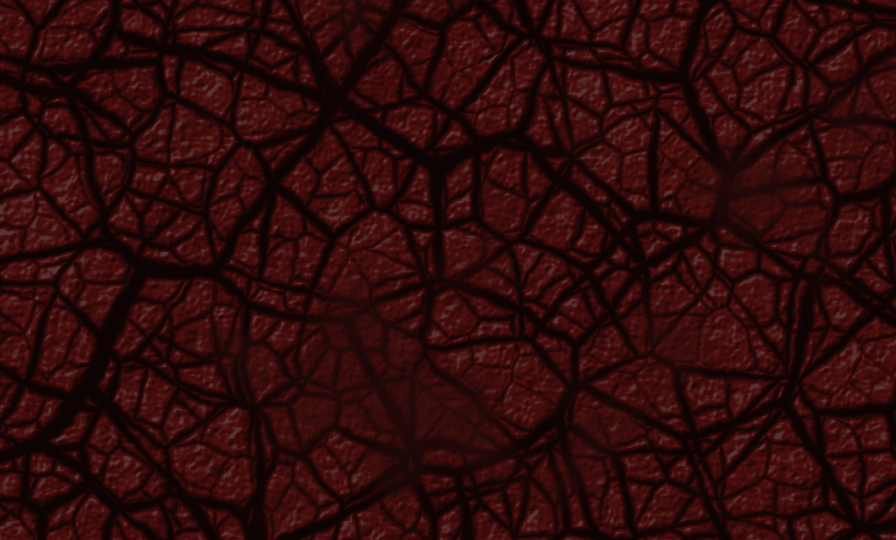
This texture is drawn by a Shadertoy shader. Its source:

```glsl
// Dry cracked ground in dark red: warped Voronoi borders at three scales cut
// the crust into plates, gradient noise roughens them, and a light from the
// upper left embosses the relief. Soft dusty patches blur some of the cracks.

vec2 hash2(vec2 p) {
    vec3 q = fract(p.xyx * vec3(0.1031, 0.1030, 0.0973));
    q += dot(q, q.yzx + 33.33);
    return fract((q.xx + q.yz) * q.zy);
}

float gradientNoise(vec2 p) {
    vec2 i = floor(p), f = fract(p);
    vec2 u = f * f * f * (f * (f * 6.0 - 15.0) + 10.0);
    vec2 x = vec2(1.0, 0.0);
    float a = dot(hash2(i) * 2.0 - 1.0, f);
    float b = dot(hash2(i + x) * 2.0 - 1.0, f - x);
    float c = dot(hash2(i + x.yx) * 2.0 - 1.0, f - x.yx);
    float d = dot(hash2(i + 1.0) * 2.0 - 1.0, f - 1.0);
    return mix(mix(a, b, u.x), mix(c, d, u.x), u.y);
}

vec2 noise2(vec2 p) {
    return vec2(gradientNoise(p), gradientNoise(p + 37.4));
}

// Distance to the nearest Voronoi border, for a given number of cells per unit
float borderDistance(vec2 p, float cells) {
    p *= cells;
    vec2 base = floor(p), f = fract(p);
    vec2 nearest = vec2(0.0), nearestCell = vec2(0.0);
    float best = 9.0;
    for (int y = -1; y <= 1; y++)
    for (int x = -1; x <= 1; x++) {
        vec2 cell = vec2(x, y);
        vec2 r = cell + hash2(base + cell) - f;
        if (dot(r, r) < best) {
            best = dot(r, r);
            nearest = r;
            nearestCell = cell;
        }
    }
    float border = 9.0;
    for (int y = -2; y <= 2; y++)
    for (int x = -2; x <= 2; x++) {
        vec2 cell = nearestCell + vec2(x, y);
        vec2 r = cell + hash2(base + cell) - f;
        vec2 across = r - nearest;
        if (dot(across, across) > 0.0001)
            border = min(border, dot(0.5 * (nearest + r), normalize(across)));
    }
    return border / cells;
}

// Plate height: 0 inside the cracks, 1 on top of the crust
float plateHeight(vec2 p) {
    vec2 q = p + 0.030 * noise2(p * 5.0) + 0.010 * noise2(p * 17.0)
               + 0.004 * noise2(p * 48.0);
    float wide = borderDistance(q + 3.0, 3.3) - 0.007 - 0.014 * gradientNoise(p * 3.0);
    float medium = borderDistance(q + 11.0, 6.8) - 0.003 - 0.009 * gradientNoise(p * 4.0 + 20.0);
    float fine = borderDistance(q + 23.0, 12.5) + 0.001 - 0.010 * gradientNoise(p * 5.0 + 50.0);
    return smoothstep(-0.003, 0.012, min(wide, min(medium, fine)));
}

// Crumbly surface of the plates
float grainHeight(vec2 p) {
    p += 0.006 * noise2(p * 30.0);
    return 0.7 * gradientNoise(p * 26.0) + 0.6 * gradientNoise(p * 52.0 + 7.0)
         + 0.4 * gradientNoise(p * 98.0 + 15.0);
}

void mainImage(out vec4 fragColor, in vec2 fragCoord) {
    vec2 p = fragCoord / iResolution.y + 5.0;
    vec2 towardLight = vec2(-0.0021, 0.0028);

    // Relief: slopes that face the light are bright
    float plate = plateHeight(p);
    float plateSlope = plate - plateHeight(p + towardLight);
    float grain = grainHeight(p);
    float grainSlope = grain - grainHeight(p + towardLight);

    // Brightness, with broad stains
    float tone = 0.67 + 0.16 * grain + 1.25 * grainSlope + 0.45 * plateSlope;
    tone += 0.14 * gradientNoise(p * 3.5 + 70.0);
    tone = mix(0.09, tone, plate);

    // Dust softens the contrast in patches
    float dust = gradientNoise(p * 1.8 + 4.0) + 0.5 * gradientNoise(p * 7.0 + 9.0);
    dust = smoothstep(0.05, 0.55, dust);
    tone = clamp(mix(tone, 0.42, 0.5 * dust), 0.0, 1.0);

    // Black cracks, deep red crust, greyish pink highlights
    vec3 color = mix(vec3(0.02, 0.004, 0.004), vec3(0.29, 0.05, 0.05), min(tone / 0.70, 1.0));
    color = mix(color, vec3(0.34, 0.20, 0.20), smoothstep(0.68, 0.98, tone));
    color = mix(color, vec3(0.17, 0.06, 0.06), 0.3 * dust);
    fragColor = vec4(color, 1.0);
}
```
